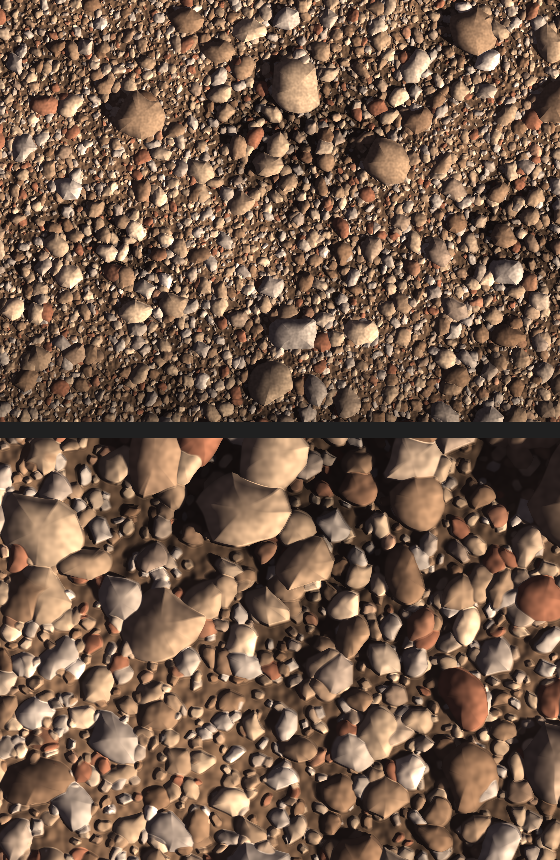
Top: the whole. Bottom: its middle third, enlarged.
A Shadertoy shader for this texture:

```glsl
// Sunlit gravel on dry earth, seen from above with a low sun from the right.
// Layers of jittered, faceted domes form a height field over noisy dirt;
// slopes and a short march towards the sun give shading and cast shadows.

#define LAYERS 6
#define LARGEST_CELL 0.13
#define LAYER_SHRINK 0.64
#define STONE_HEIGHT 0.78
#define DIRT_RELIEF 0.030
#define EDGE_WIDTH 0.0028
#define SHADOW_STEPS 9
#define SHADOW_REACH 0.062
#define SUN_DIRECTION vec3(0.76, -0.36, 0.54)
#define SUN_COLOUR vec3(1.20, 1.17, 1.12)
#define SKY_COLOUR vec3(0.20, 0.19, 0.23)
#define DIRT_COLOUR vec3(0.52, 0.40, 0.29)

vec4 hash4(vec2 cell, float seed) {
    vec4 v = fract(vec4(cell.xyx, cell.y + seed) * vec4(0.1031, 0.1030, 0.0973, 0.1099) + seed * 0.1371);
    v += dot(v, v.wzxy + 33.33);
    return fract((v.xxyz + v.yzzw) * v.zywx);
}

float cornerSlope(vec2 cell, vec2 offset) {
    return dot(hash4(cell, 3.7).xy * 2.0 - 1.0, offset);
}

float gradientNoise(vec2 p) {
    vec2 i = floor(p), f = p - i;
    vec2 u = f * f * f * (f * (f * 6.0 - 15.0) + 10.0);
    vec2 e = vec2(1.0, 0.0);
    float low = mix(cornerSlope(i, f), cornerSlope(i + e.xy, f - e.xy), u.x);
    float high = mix(cornerSlope(i + e.yx, f - e.yx), cornerSlope(i + e.xx, f - e.xx), u.x);
    return mix(low, high, u.y);
}

vec2 direction(float turn) {
    return vec2(cos(6.2832 * turn), sin(6.2832 * turn));
}

vec2 rotate(vec2 p, vec2 dir) {
    return vec2(dot(p, dir), dot(p, vec2(-dir.y, dir.x)));
}

// Brown to tan stones, with some grey and a few pale or reddish ones
vec3 stoneColour(float tone, float hue) {
    vec3 colour = mix(vec3(0.52, 0.39, 0.28), vec3(0.80, 0.68, 0.53), tone);
    colour = mix(colour, vec3(0.76, 0.70, 0.62), smoothstep(0.55, 0.9, hue) * 0.75);
    colour = mix(colour, vec3(0.60, 0.39, 0.28), 1.0 - smoothstep(0.05, 0.12, hue));
    return colour * (1.0 + 0.25 * smoothstep(0.85, 1.0, tone));
}

float dirtHeight(vec2 p) {
    float patches = gradientNoise(p * 3.6 + 8.0) + 0.4 * gradientNoise(p * 9.0);
    float lumps = 0.13 * gradientNoise(p * 55.0) + 0.06 * gradientNoise(p * 130.0);
    return DIRT_RELIEF * (patches + lumps) + 0.006 * (0.3 - 0.6 * p.x);
}

// Surface colour in rgb, height in w
vec4 gravel(vec2 p) {
    float dirt = dirtHeight(p);
    vec4 surface = vec4(DIRT_COLOUR, dirt);
    p += 0.0035 * vec2(gradientNoise(p * 42.0), gradientNoise(p * 42.0 + 31.0));
    float size = LARGEST_CELL;
    for (int layer = 0; layer < LAYERS; layer++) {
        float level = float(layer);
        vec2 grid = rotate(p, direction(0.17 * level + 0.06)) / size + 17.3 * level;
        vec2 corner = floor(grid - 0.5);
        float presence = min(0.14 + 0.27 * level, 0.86);
        for (int n = 0; n < 4; n++) {
            vec2 cell = corner + vec2(n & 1, n >> 1);
            vec4 place = hash4(cell, level + 1.0);
            vec2 q = grid - cell - 0.5 - 0.8 * (place.xy - 0.5);
            if (place.w > presence || dot(q, q) > 0.36) continue;
            vec4 look = hash4(cell, level + 11.0);
            float radius = mix(0.32, 0.56, look.x);
            q = rotate(q, direction(place.z)) / radius;
            q.y *= mix(1.05, 1.55, look.y);

            // Flat cuts make the ellipse angular
            float cut = abs(dot(q, direction(look.z * 7.0))) * mix(1.0, 1.4, look.w);
            float chip = dot(q, direction(look.w * 5.0)) * 1.35;
            float d = max(length(q), max(cut, chip));
            if (d >= 1.0) continue;
            radius *= size;
            float dome = sqrt(1.0 - pow(d, 2.5)) - 0.15;
            float tilt = 0.25 * dot(q, direction(look.x * 9.0));
            float height = dirt * 0.2 * level + radius * STONE_HEIGHT * (dome + tilt);
            float cover = smoothstep(0.0, min(EDGE_WIDTH, 0.5 * radius), (1.0 - d) * radius);
            float above = cover * smoothstep(-0.0008, 0.0008, height - surface.w);
            surface.rgb = mix(surface.rgb, stoneColour(look.z, look.w), above);
            surface.w = mix(surface.w, max(height, surface.w), cover);
        }
        size *= LAYER_SHRINK;
    }
    return surface;
}

float sunlight(vec2 p, float height, vec3 sun) {
    float lit = 1.0;
    for (int i = 0; i < SHADOW_STEPS; i++) {
        float reach = SHADOW_REACH * pow((float(i) + 0.7) / float(SHADOW_STEPS), 1.5);
        float ray = height + 0.0006 + reach * sun.z / length(sun.xy);
        float blocker = gravel(p + normalize(sun.xy) * reach).w;
        lit = min(lit, 1.0 - smoothstep(0.0, 0.003, blocker - ray));
    }
    return lit;
}

void mainImage(out vec4 fragColor, in vec2 fragCoord) {
    vec2 p = fragCoord / iResolution.y;
    vec3 sun = normalize(SUN_DIRECTION);
    vec4 surface = gravel(p);

    // Slope of the height field, limited at steep rims
    vec2 e = vec2(0.0015, 0.0);
    vec2 slope = vec2(gravel(p + e.xy).w, gravel(p + e.yx).w) - surface.w;
    slope = clamp(slope / e.x, -1.6, 1.6);
    vec3 normal = normalize(vec3(-slope, 1.0));

    // Sun, skylight, darker gaps and speckled surfaces
    float direct = max(dot(normal, sun), 0.0) * sunlight(p, surface.w, sun);
    float openness = mix(0.55, 1.0, smoothstep(-0.014, 0.010, surface.w));
    float speckle = 1.0 + 0.22 * gradientNoise(p * 170.0) + 0.16 * gradientNoise(p * 75.0);
    vec3 colour = surface.rgb * speckle * (SKY_COLOUR + SUN_COLOUR * direct) * openness;

    // Light fades towards the lower edge
    colour *= mix(0.66, 1.08, smoothstep(-0.05, 0.42, p.y + 0.08 * p.x));
    fragColor = vec4(clamp(colour + vec3(0.012, 0.008, 0.010), 0.0, 1.0), 1.0);
}
```
